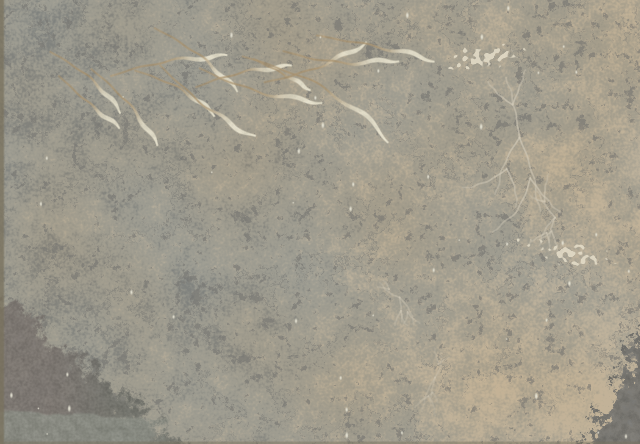
Reproduce this texture procedurally as a WebGL 2 fragment shader.

```glsl
#version 300 es
precision highp float;
// Weathered plaster wall: layered gradient noise makes a mottled crust that
// warms from grey to tan, with worn dark patches in the lower corners.
// Ochre twigs with cream tips, pale forked roots and chips lie on top.
uniform vec2 u_resolution;
out vec4 fragColor;

vec2 hash2(vec2 p) {
  vec3 a = fract(p.xyx * vec3(0.1031, 0.1030, 0.0973));
  a += dot(a, a.yzx + 33.33);
  return fract((a.xx + a.yz) * a.zy);
}

float corner(vec2 cell, vec2 offset, vec2 f) {
  float a = 6.2832 * hash2(cell + offset).x;
  return dot(vec2(cos(a), sin(a)), f - offset);
}

float gradientNoise(vec2 p) {
  vec2 i = floor(p), f = p - i;
  vec2 u = f * f * f * (f * (f * 6.0 - 15.0) + 10.0);
  float low = mix(corner(i, vec2(0, 0), f), corner(i, vec2(1, 0), f), u.x);
  float high = mix(corner(i, vec2(0, 1), f), corner(i, vec2(1, 1), f), u.x);
  return mix(low, high, u.y);
}

float fbm(vec2 p) {
  float sum = 0.0, amp = 0.6;
  for (int i = 0; i < 5; i++) {
    sum += amp * gradientNoise(p);
    p = mat2(1.6, 1.2, -1.2, 1.6) * p + 17.3;
    amp *= 0.62;
  }
  return sum;
}

// Bent line: distance to it and position along it from 0 to 1
vec2 strand(vec2 p, vec2 start, float angle, float len, float bend) {
  vec2 dir = vec2(cos(angle), sin(angle));
  p -= start;
  vec2 q = vec2(dot(p, dir), dot(p, vec2(-dir.y, dir.x)));
  float t = clamp(q.x / len, 0.0, 1.0);
  q.y -= len * (bend * sin(3.1416 * t) + 0.02 * t * sin(t * 17.0 + bend * 90.0));
  return vec2(length(vec2(q.x - t * len, q.y)), t);
}

void main() {
  float px = 1.0 / u_resolution.y;
  vec2 p = gl_FragCoord.xy * px;
  float across = gl_FragCoord.x / u_resolution.x;
  float right = u_resolution.x * px;

  // Mottled crust
  float broad = fbm(p * 3.0 + 5.0);
  float mottle = fbm(p * 13.0 + 40.0);
  float detail = fbm(p * 44.0 + 80.0);
  float grain = gradientNoise(p * 160.0);
  float tone = 0.53 + 0.42 * (across - 0.5) + 0.35 * broad + 0.4 * mottle
             + 0.42 * detail + 0.3 * grain;
  tone += 0.22 * smoothstep(0.5, 0.1, p.y) * smoothstep(0.45, 0.9, across);
  vec3 col = mix(vec3(0.51, 0.51, 0.485), vec3(0.625, 0.612, 0.56), smoothstep(-0.05, 0.5, tone));
  col = mix(col, vec3(0.75, 0.70, 0.61), smoothstep(0.45, 1.15, tone));
  col += vec3(0.012, 0.0, -0.014) * (across - 0.4 + 2.0 * gradientNoise(p * 4.0 + 9.0));

  // Dark pits and broken seams between the flakes
  float pits = smoothstep(0.16, 0.42, detail - 0.5 * mottle - 0.2 * broad);
  float seams = (1.0 - smoothstep(0.0, 0.05, abs(mottle + 0.3 * detail)))
              * smoothstep(-0.05, 0.25, gradientNoise(p * 9.0 + 21.0) + 0.3 * detail);
  col = mix(col, vec3(0.44, 0.44, 0.43), 0.6 * pits + 0.35 * seams * (1.0 - pits));

  // Worn patches in the lower corners and a pale ledge
  float ragged = 0.1 * mottle + 0.07 * detail;
  float worn = smoothstep(0.02, -0.02, p.x * 0.8 + p.y - 0.33 + ragged);
  vec3 wornCol = mix(vec3(0.475, 0.45, 0.43), vec3(0.43, 0.435, 0.41), smoothstep(0.1, 0.3, p.x));
  col = mix(col, wornCol + 0.07 * detail + 0.04 * grain, 0.85 * worn);
  float ledge = smoothstep(0.004, -0.004, p.y - 0.075 + 0.05 * p.x + 0.01 * mottle)
              * smoothstep(0.02, -0.02, p.x - 0.37 + ragged);
  col = mix(col, vec3(0.54, 0.55, 0.515) + 0.08 * detail + 0.04 * grain, 0.85 * ledge);
  float hollow = smoothstep(0.015, -0.015, (right - p.x) * 1.8 + p.y - 0.22 + 2.0 * ragged);
  col = mix(col, vec3(0.43, 0.43, 0.42) + 0.12 * detail, 0.85 * hollow);

  // Pale roots forking from four hubs
  for (int k = 0; k < 4; k++) {
    float fk = float(k);
    vec2 hub = vec2(1.17 - 0.27 * step(1.5, fk) + 0.08 * mod(fk, 2.0), 0.69 - 0.18 * fk);
    vec2 from = hub;
    float heading = 0.0, reach = 0.0;
    for (int j = 0; j < 9; j++) {
      vec2 h = hash2(vec2(j, k) + 3.7);
      bool stem = j % 3 == 0;
      if (stem) {
        from = hub;
        heading = (j == 0 ? 1.9 : -1.57) + 1.5 * (h.x - 0.5);
        reach = (k == 0 ? 0.17 : 0.07) * (0.7 + 0.5 * h.y);
      }
      float angle = stem ? heading : heading + (j % 3 == 1 ? 0.5 : -0.6) * (0.5 + h.x);
      vec2 s = strand(p, from, angle, stem ? reach : reach * (0.4 + 0.5 * h.y), 0.25 * (h.x - 0.5));
      float root = 1.0 - smoothstep(0.0004, 0.0012 + px, s.x);
      col = mix(col, vec3(0.82, 0.79, 0.72), root * (0.7 - 0.13 * fk) * (1.0 - 0.5 * s.y));
      if (stem) from = hub + 0.55 * reach * vec2(cos(heading), sin(heading));
    }
  }

  // Ochre twigs fanning down from the upper left, swelling to cream tips
  for (int i = 0; i < 14; i++) {
    float f = float(i) / 13.0;
    vec2 h = hash2(vec2(i, 11.0)), g = hash2(vec2(i, 29.0));
    vec2 start = vec2(0.06 + 0.62 * f + 0.06 * h.x, 0.96 - 0.16 * h.y);
    float angle = i % 4 == 3 ? 0.15 + 0.3 * g.x : mix(-0.85, -0.2, f) + 0.4 * (g.x - 0.5);
    vec2 s = strand(p, start, angle, 0.12 + 0.27 * g.y, 0.16 * (h.x - 0.5));
    float width = 0.0022 + 0.003 * smoothstep(0.5, 0.8, s.y) * smoothstep(1.02, 0.85, s.y);
    float twig = 1.0 - smoothstep(width - px, width + px, s.x);
    vec3 twigCol = mix(vec3(0.66, 0.57, 0.43), vec3(0.89, 0.87, 0.79), smoothstep(0.45, 0.8, s.y));
    col = mix(col, twigCol + 0.1 * detail, twig * (0.6 + 0.35 * s.y));
  }

  // Two crumbly white clumps
  for (int k = 0; k < 2; k++) {
    vec2 d = (p - mix(vec2(1.09, 0.87), vec2(1.28, 0.43), float(k))) / vec2(0.07, 0.02);
    d.y += (k == 0 ? -0.5 : 0.7) * d.x;
    float crumbs = smoothstep(0.05, 0.25, gradientNoise(p * 75.0) + 0.35 - 0.45 * length(d));
    col = mix(col, vec3(0.9, 0.87, 0.79), 0.85 * crumbs);
  }

  // Scattered chips
  vec2 cell = floor(p * 16.0);
  vec2 h = hash2(cell + 51.0), g = hash2(cell + 97.0);
  vec2 chip = (fract(p * 16.0) - 0.2 - 0.6 * h) / vec2(1.0, 1.0 + g.y) / 16.0;
  float chipSize = 0.0012 + 0.0016 * g.y;
  float chips = step(0.87, g.x) * (1.0 - smoothstep(chipSize - px, chipSize + px, length(chip)));
  col = mix(col, vec3(0.9, 0.89, 0.83), 0.9 * chips);

  // Brown rim on the left and bottom edges
  float rim = max(smoothstep(0.012, 0.006, p.x), 0.6 * smoothstep(0.008, 0.003, p.y));
  col = mix(col, vec3(0.47, 0.44, 0.36), 0.75 * rim);
  fragColor = vec4(clamp(col, 0.0, 1.0), 1.0);
}
```
